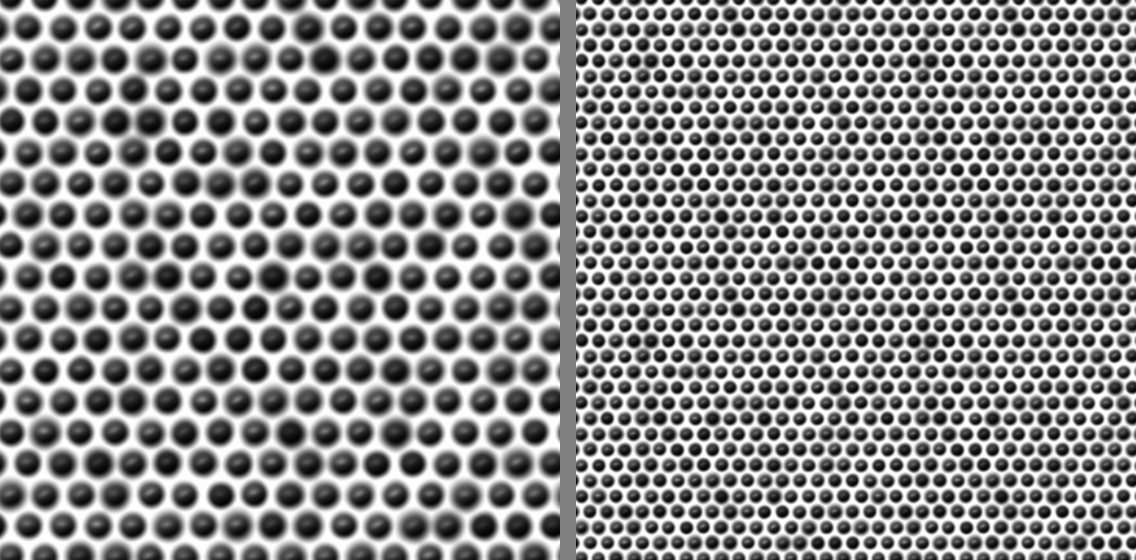
Left, the tile; right, the same tile 2 across and 2 down.
This pattern is drawn by a three.js fragment shader. Its source:

```glsl
// Soft dark dimples in a staggered grid of 16 columns by 18 rows on white.
// Each dimple is a blurred disc with a shaded floor and a dim off-centre glint;
// hashes on wrapped cell numbers vary position, blur and darkness.

varying vec2 vUv;

const vec2 GRID = vec2(16.0, 18.0);         // dimples across and rows up
const vec2 FIRST_CENTER = vec2(0.30, 0.10); // in cells from the lower left
const float ROW_PITCH = 16.0 / 18.0;        // row height over column width
const float WHITE = 0.995;

float hash(vec2 p, float seed) {
  return fract(sin(dot(p, vec2(127.1, 311.7)) + seed * 17.3) * 4375.85);
}

// Value noise that wraps after a whole number of cells
float wrappedNoise(vec2 p, vec2 period) {
  vec2 cell = floor(p);
  vec2 f = smoothstep(0.0, 1.0, p - cell);
  vec2 a = mod(cell, period);
  vec2 b = mod(cell + 1.0, period);
  float low = mix(hash(a, 9.0), hash(vec2(b.x, a.y), 9.0), f.x);
  float high = mix(hash(vec2(a.x, b.y), 9.0), hash(b, 9.0), f.x);
  return mix(low, high, f.y);
}

// Floor of a dimple: lighter at the upper left, with an oval glint
float dimpleFloor(vec2 d, vec2 id) {
  float slope = max(0.15 + dot(d, vec2(-0.25, 0.50)), 0.03);
  vec2 g = d - vec2(-0.035, 0.045);
  g.y -= g.x * mix(0.0, 0.4, hash(id, 1.0));
  float glint = exp(-dot(g * g, vec2(45.0, 110.0)));
  float strength = mix(0.12, 0.28, hash(id, 2.0));
  float darkness = hash(id, 3.0);
  return (slope + strength * glint) * mix(1.2, 0.5, darkness * darkness * darkness);
}

// Brightness left by one dimple at offset d from its centre
float dimple(vec2 d, vec2 id) {
  float softness = hash(id, 4.0);
  float inner = mix(0.25, 0.225, softness);
  float outer = 0.49 + 0.13 * softness * softness;
  float rim = smoothstep(inner, outer, length(d));
  return mix(dimpleFloor(d, id), 1.0, rim);
}

// Product of the nearby dimples, so that their blurred rims overlap
float dimpleField(vec2 uv, float wobble) {
  vec2 p = uv * GRID - FIRST_CENTER;
  float light = WHITE;
  for (int j = -1; j <= 1; j++) {
    float row = floor(p.y + 0.5) + float(j);
    float x = p.x - 0.5 * mod(row, 2.0);
    for (int i = -1; i <= 1; i++) {
      float col = floor(x + 0.5) + float(i);
      vec2 id = mod(vec2(col, row), GRID);
      vec2 jitter = (vec2(hash(id, 5.0), hash(id, 6.0)) - 0.5) * 0.05;
      vec2 d = vec2(x - col, (p.y - row) * ROW_PITCH) - jitter;
      light *= dimple(d * (1.0 + wobble), id);
    }
  }
  return light;
}

void main() {
  // Slight unevenness of the outlines
  vec2 noiseGrid = GRID * vec2(3.0, 2.0);
  float wobble = (wrappedNoise(vUv * noiseGrid, noiseGrid) - 0.5) * 0.09;
  gl_FragColor = vec4(vec3(dimpleField(vUv, wobble)), 1.0);
}
```
